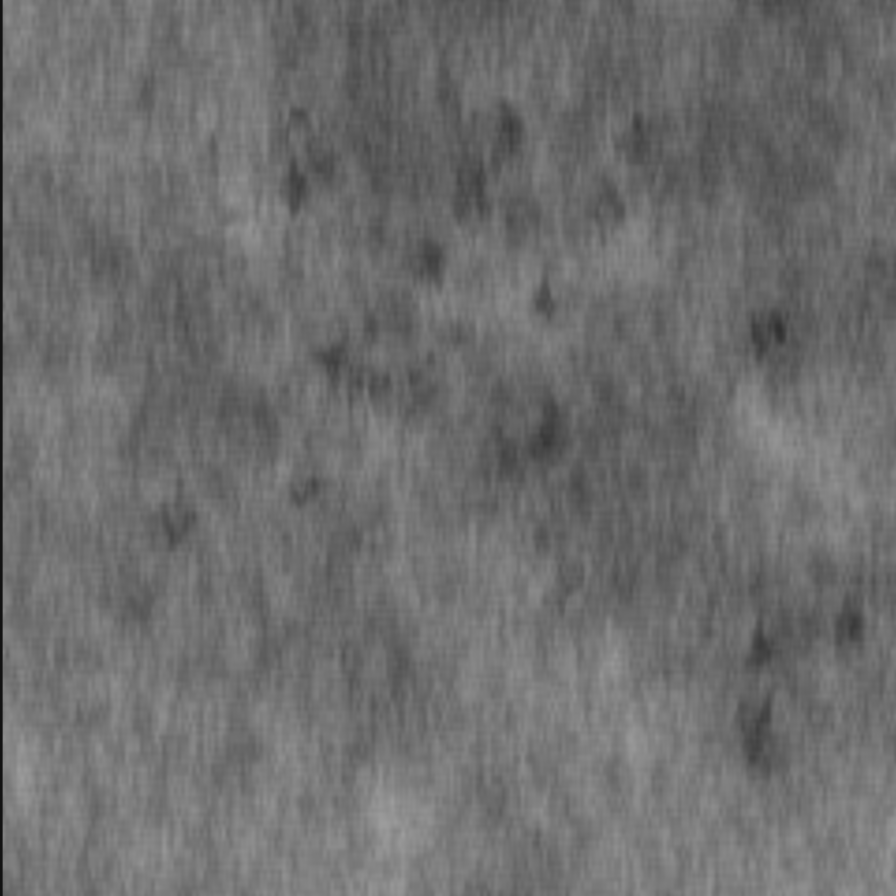
Write a Shadertoy shader that draws this texture.

```glsl
// Draws a weathered grey surface with soft clouds, vertical fibres and ragged dark stains.
#define BASE_GREY 0.434
#define CLOUD_CONTRAST 0.23
#define MOTTLE_CONTRAST 0.08
#define FIBRE_CONTRAST 0.085
#define GRAIN_CONTRAST 0.06
#define WEFT_CONTRAST 0.025
#define STAIN_DEPTH 0.125
#define STAIN_COUNT 54
#define PUFF_LIGHT 0.05
#define PUFF_COUNT 10
#define BOTTOM_LIGHT 0.05
#define EDGE_WIDTH 0.003

float hash(vec2 p) {
    return fract(sin(dot(p, vec2(12.9898, 78.233))) * 43758.5453);
}

vec2 hash2(float seed) {
    return vec2(hash(vec2(seed, 3.7)), hash(vec2(seed, 9.2)));
}

float noise(vec2 p) {
    vec2 cell = floor(p);
    vec2 f = fract(p);
    f = f * f * (3.0 - 2.0 * f);
    float low = mix(hash(cell), hash(cell + vec2(1, 0)), f.x);
    float high = mix(hash(cell + vec2(0, 1)), hash(cell + vec2(1, 1)), f.x);
    return mix(low, high, f.y);
}

float fbm(vec2 p) {
    float sum = 0.0;
    float weight = 0.53;
    for (int i = 0; i < 4; i++) {
        sum += weight * noise(p);
        p = p * 2.03 + 17.3;
        weight *= 0.5;
    }
    return sum;
}

// Clusters of three small upright stains with ragged, streaky outlines
float stains(vec2 uv) {
    vec2 fray = vec2(noise(uv * vec2(45, 28)), noise(uv * vec2(110, 22) + 5.0)) - 0.5;
    vec2 p = uv + fray * vec2(0.022, 0.042);
    float clear = 1.0;
    for (int i = 0; i < STAIN_COUNT; i++) {
        float id = float(i);
        vec2 anchor = hash2(floor(id / 3.0) + 41.0);
        anchor.y = mix(0.14, 0.88, sqrt(anchor.y));
        vec2 centre = anchor + (hash2(id + 120.0) - 0.5) * vec2(0.09, 0.15);
        vec2 size = mix(vec2(0.011, 0.018), vec2(0.024, 0.046), hash2(id + 210.0));
        float strength = mix(0.25, 0.95, hash(vec2(id, 6.1)));
        float d = length((p - centre) / size);
        clear *= 1.0 - strength * (1.0 - smoothstep(0.15, 1.35, d));
    }
    return 1.0 - clear;
}

// Broad pale patches
float puffs(vec2 uv) {
    vec2 p = uv + 0.05 * (noise(uv * 22.0) - 0.5);
    float light = 0.0;
    for (int i = 0; i < PUFF_COUNT; i++) {
        vec2 centre = hash2(float(i) + 310.0);
        vec2 d = (p - centre) / vec2(0.05, 0.04);
        light += exp(-dot(d, d));
    }
    return min(light, 1.0);
}

void mainImage(out vec4 fragColor, in vec2 fragCoord) {
    vec2 uv = fragCoord / iResolution.xy;

    // Large tones
    float grey = BASE_GREY + BOTTOM_LIGHT * (1.0 - smoothstep(0.0, 0.42, uv.y));
    grey += CLOUD_CONTRAST * (fbm(uv * vec2(6, 5) + 2.6) - 0.5);
    grey += MOTTLE_CONTRAST * (noise(uv * vec2(38, 20) + 8.0) - 0.5);
    grey += PUFF_LIGHT * puffs(uv);

    // Fibres, fine grain and faint cross threads
    grey += FIBRE_CONTRAST * (noise(uv * vec2(125, 30)) - 0.5);
    grey += GRAIN_CONTRAST * (noise(uv * vec2(240, 85)) - 0.5);
    grey += WEFT_CONTRAST * (noise(uv * vec2(45, 220)) - 0.5);

    // Stains and the dark left border
    grey -= STAIN_DEPTH * stains(uv);
    float pixel = 1.0 / iResolution.x;
    grey = mix(0.07, grey, smoothstep(EDGE_WIDTH - pixel, EDGE_WIDTH + pixel, uv.x));

    fragColor = vec4(vec3(grey), 1.0);
}
```
